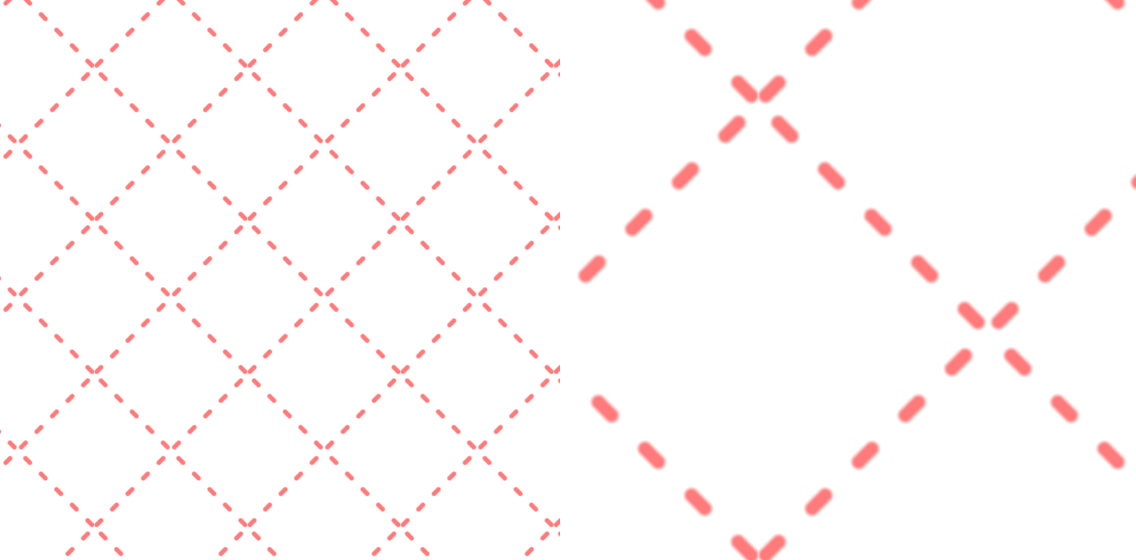
Left: the whole. Right: its middle third, enlarged.
Reproduce this pattern procedurally as a Shadertoy shader.

```glsl
// Diamond lattice of short round-ended coral dashes on white.
// Each square tile holds two mirrored diagonals; every dash is a capsule
// distance wrapped to the tile, and the nearest one sets the ink coverage.

const vec3 PAPER_COLOR = vec3(1.0);
const vec3 DASH_COLOR = vec3(1.0, 0.48, 0.48);

// Canvas units: the canvas height is 1.
const float TILE_SIZE = 0.27344;
const vec2 CROSSING = vec2(0.1685, 0.0586);

// Tile units: the tile side is 1.
const int DASH_COUNT = 10;
const float FIRST_DASH = 0.0576;     // depth of the first dash below a crossing
const float DASH_STEP = 0.1014;      // leaves a tighter gap at the tile seam
const float DASH_HALF_LENGTH = 0.0203;
const float DASH_RADIUS = 0.0148;
const float EDGE_SOFTNESS = 0.0065;

// Signed distance to a capsule centred at the origin along a unit direction.
float capsuleDistance(vec2 p, vec2 direction) {
    float along = clamp(dot(p, direction), -DASH_HALF_LENGTH, DASH_HALF_LENGTH);
    return length(p - along * direction) - DASH_RADIUS;
}

// Distance to the nearest dash on one diagonal; side is +1 or -1.
float diagonalDistance(vec2 p, float side) {
    vec2 slope = vec2(side, -1.0);
    float nearest = 1.0;
    for (int i = 0; i < DASH_COUNT; i++) {
        vec2 center = slope * (FIRST_DASH + float(i) * DASH_STEP);
        vec2 offset = p - center;
        offset -= floor(offset + 0.5);   // wrap to the closest repeat
        nearest = min(nearest, capsuleDistance(offset, normalize(slope)));
    }
    return nearest;
}

void mainImage(out vec4 fragColor, in vec2 fragCoord) {
    // Tile space, with a crossing at every integer point
    vec2 canvas = fragCoord / iResolution.y;
    vec2 p = (canvas - CROSSING) / TILE_SIZE;

    // Both diagonals
    float d = min(diagonalDistance(p, 1.0), diagonalDistance(p, -1.0));

    // Soft edge, never narrower than a pixel
    float pixel = 1.0 / (iResolution.y * TILE_SIZE);
    float edge = max(EDGE_SOFTNESS, 0.7 * pixel);
    float ink = 1.0 - smoothstep(-edge, edge, d);

    fragColor = vec4(mix(PAPER_COLOR, DASH_COLOR, ink), 1.0);
}
```
